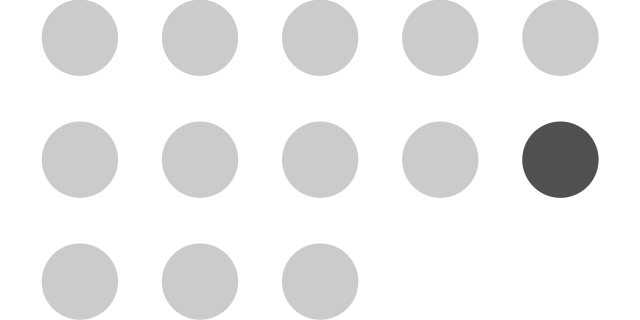
Write a Shadertoy shader that draws this pattern.

```glsl
// Draws a grid of flat grey discs on white, filled in reading order, with one dark disc.

const vec3 BACKGROUND = vec3(1.0);
const vec3 DISC_COLOR = vec3(0.797);
const vec3 ACCENT_COLOR = vec3(0.314);

// Lengths are fractions of the canvas height, measured from its centre.
const vec2 GRID_CENTER = vec2(0.0005, 0.001);
const vec2 SPACING = vec2(0.3754, 0.381);
const float RADIUS = 0.1193;

const vec2 GRID_HALF = vec2(2.0, 1.0); // 5 columns, 3 rows
const float DISC_COUNT = 13.0;
const float ACCENT_INDEX = 9.0;

// Reading-order index of a cell: left to right, top to bottom.
float cellIndex(vec2 cell) {
    float columns = 2.0 * GRID_HALF.x + 1.0;
    return (GRID_HALF.y - cell.y) * columns + cell.x + GRID_HALF.x;
}

void mainImage(out vec4 fragColor, in vec2 fragCoord) {
    float pixel = 1.0 / iResolution.y;
    vec2 p = (fragCoord - 0.5 * iResolution.xy) * pixel - GRID_CENTER;

    // Nearest grid cell, limited to the finite grid
    vec2 cell = clamp(floor(p / SPACING + 0.5), -GRID_HALF, GRID_HALF);
    float index = cellIndex(cell);

    // Antialiased disc, only in occupied cells
    float dist = length(p - cell * SPACING) - RADIUS;
    float coverage = clamp(0.5 - dist / pixel, 0.0, 1.0);
    coverage *= step(index, DISC_COUNT - 0.5);

    // One cell carries the accent colour
    float isAccent = step(abs(index - ACCENT_INDEX), 0.5);
    vec3 disc = mix(DISC_COLOR, ACCENT_COLOR, isAccent);

    fragColor = vec4(mix(BACKGROUND, disc, coverage), 1.0);
}
```
